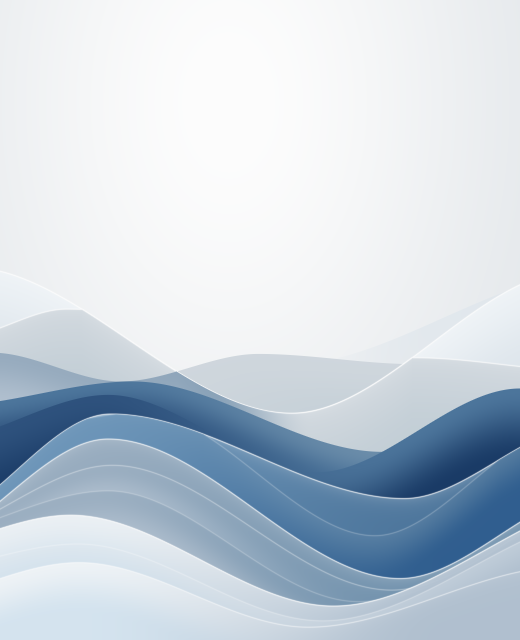
Give the GLSL for this background, as a Shadertoy shader.

```glsl
// Palette, light to dark
const vec3 WHITE = vec3(0.99, 0.99, 0.99);
const vec3 FOG = vec3(0.89, 0.905, 0.918);
const vec3 VEIL = vec3(0.925, 0.945, 0.96);
const vec3 MIST = vec3(0.87, 0.90, 0.925);
const vec3 ICE = vec3(0.83, 0.89, 0.935);
const vec3 SILVER = vec3(0.81, 0.84, 0.865);
const vec3 PEARL = vec3(0.765, 0.81, 0.84);
const vec3 HAZE = vec3(0.69, 0.75, 0.81);
const vec3 SLATE = vec3(0.59, 0.67, 0.745);
const vec3 STEEL = vec3(0.43, 0.56, 0.67);
const vec3 SKY = vec3(0.42, 0.58, 0.72);
const vec3 AZURE = vec3(0.30, 0.46, 0.61);
const vec3 OCEAN = vec3(0.19, 0.37, 0.56);
const vec3 DEEP = vec3(0.18, 0.32, 0.49);
const vec3 NAVY = vec3(0.10, 0.23, 0.40);

// Light
const vec2 LIGHT_CENTRE = vec2(0.44, 0.84);
const float LIGHT_RADIUS = 0.85;
const float RIM_WIDTH = 0.0012;
const float GLOW_WIDTH = 0.012;
const float GLOW_GAIN = 0.25;

// Waves: x of four turning points, then their heights
const mat2x4 RIDGE = mat2x4(0.50, 0.55, 1.15, 1.30, 0.40, 0.43, 0.575, 0.575);
const mat2x4 VALLEY = mat2x4(-0.064, 0.56, 1.106, 1.4, 0.583, 0.354, 0.577, 0.577);
const mat2x4 SHOULDER = mat2x4(-0.08, 0.128, 0.80, 1.12, 0.473, 0.517, 0.441, 0.421);
const mat2x4 HILL = mat2x4(-0.016, 0.232, 0.497, 0.80, 0.449, 0.404, 0.447, 0.431);
const mat2x4 SWELL = mat2x4(-0.10, 0.255, 0.735, 1.02, 0.366, 0.404, 0.294, 0.393);
const mat2x4 ABYSS = mat2x4(-0.128, 0.208, 0.609, 1.0, 0.310, 0.383, 0.262, 0.393);
const mat2x4 CREST = mat2x4(-0.144, 0.212, 0.777, 1.13, 0.18, 0.353, 0.221, 0.336);
const mat2x4 BAND = mat2x4(-0.30, 0.272, 0.721, 1.09, 0.25, 0.355, 0.163, 0.329);
const mat2x4 FOLD = mat2x4(-0.176, 0.208, 0.769, 1.154, 0.141, 0.314, 0.096, 0.232);
const mat2x4 INNER_FOLD = mat2x4(-0.176, 0.216, 0.753, 1.218, 0.154, 0.273, 0.078, 0.238);
const mat2x4 LOW_FOLD = mat2x4(-0.192, 0.208, 0.689, 1.25, 0.154, 0.233, 0.06, 0.219);
const mat2x4 FOAM = mat2x4(-0.208, 0.136, 0.641, 1.234, 0.134, 0.195, 0.053, 0.232);
const mat2x4 FILM = mat2x4(-0.208, 0.15, 0.62, 1.20, 0.10, 0.15, 0.03, 0.20);
const mat2x4 SHORE = mat2x4(-0.208, 0.152, 0.593, 1.09, 0.056, 0.121, 0.02, 0.115);

// Height of a wave that eases from one turning point to the next
float wave(mat2x4 w, float x) {
    float height = w[1][0];
    for (int i = 0; i < 3; i++)
        height += (w[1][i + 1] - w[1][i]) * smoothstep(w[0][i], w[0][i + 1], x);
    return height;
}

// Fills below an edge; tint holds top left, top right, deep left, deep right
void ribbon(inout vec3 col, vec2 p, float edge, mat4x3 tint,
            float depth, float opacity, float rim) {
    float below = edge - p.y;
    float slope = length(vec2(dFdx(below), dFdy(below))) * iResolution.y;
    float dist = below / max(slope, 0.0001);
    float cover = clamp(0.5 + dist * iResolution.y, 0.0, 1.0);

    float across = smoothstep(0.15, 0.85, p.x);
    vec3 top = mix(tint[0], tint[1], across);
    vec3 low = mix(tint[2], tint[3], across);
    vec3 fill = mix(top, low, smoothstep(0.0, depth, below));
    fill = mix(fill, WHITE, rim * GLOW_GAIN * exp(-max(dist, 0.0) / GLOW_WIDTH));

    col = mix(col, fill, cover * opacity);
    float line = dist / RIM_WIDTH;
    col = mix(col, WHITE, rim * exp(-line * line));
}

void mainImage(out vec4 fragColor, in vec2 fragCoord) {
    vec2 p = fragCoord / iResolution.xy;
    float x = p.x;

    // Backdrop with a soft light
    float falloff = length((p - LIGHT_CENTRE) * vec2(1.1, 0.9)) / LIGHT_RADIUS;
    vec3 col = mix(WHITE, FOG, smoothstep(0.0, 1.0, falloff));

    // Distant veils
    float valley = wave(VALLEY, x);
    float hill = wave(HILL, x);
    ribbon(col, p, wave(RIDGE, x), mat4x3(FOG, MIST, FOG, FOG), 0.1,
           0.7 * smoothstep(0.55, 0.85, x), 0.0);
    ribbon(col, p, hill, mat4x3(SILVER, SILVER, SILVER, PEARL), 0.1, 1.0, 0.0);
    ribbon(col, p, valley, mat4x3(VEIL, VEIL, MIST, MIST), 0.14, 1.0, 0.75);
    ribbon(col, p, min(wave(SHOULDER, x), valley),
           mat4x3(SILVER, SILVER, PEARL, PEARL), 0.12, 1.0, 0.65);
    ribbon(col, p, min(hill, valley), mat4x3(SLATE, STEEL, HAZE, STEEL), 0.08,
           1.0 - smoothstep(0.40, 0.60, x), 0.0);

    // Dark water
    ribbon(col, p, wave(SWELL, x), mat4x3(AZURE, STEEL, DEEP, AZURE), 0.06, 1.0, 0.0);
    ribbon(col, p, wave(ABYSS, x), mat4x3(DEEP, AZURE, NAVY, NAVY), 0.11, 1.0, 0.0);

    // Main blue wave
    float crest = wave(CREST, x);
    ribbon(col, p, crest, mat4x3(SKY, AZURE, SKY, AZURE), 0.08, 1.0, 0.65);
    ribbon(col, p, min(wave(BAND, x), crest), mat4x3(SKY, AZURE, SKY, OCEAN),
           0.07, 1.0, 0.2);

    // Translucent folds
    ribbon(col, p, wave(FOLD, x), mat4x3(SLATE, STEEL, SLATE, STEEL), 0.06, 1.0, 0.65);
    ribbon(col, p, wave(INNER_FOLD, x), mat4x3(SLATE, STEEL, HAZE, STEEL), 0.05, 0.9, 0.3);
    ribbon(col, p, wave(LOW_FOLD, x), mat4x3(SLATE, STEEL, HAZE, SLATE), 0.07, 0.9, 0.2);

    // Pale foreground
    float foam = wave(FOAM, x);
    ribbon(col, p, foam, mat4x3(VEIL, HAZE, ICE, HAZE), 0.09, 0.95, 0.7);
    ribbon(col, p, min(wave(FILM, x), foam), mat4x3(MIST, MIST, ICE, HAZE), 0.06, 0.3, 0.25);
    ribbon(col, p, wave(SHORE, x), mat4x3(VEIL, HAZE, ICE, HAZE), 0.08, 1.0, 0.45);

    fragColor = vec4(col, 1.0);
}
```
